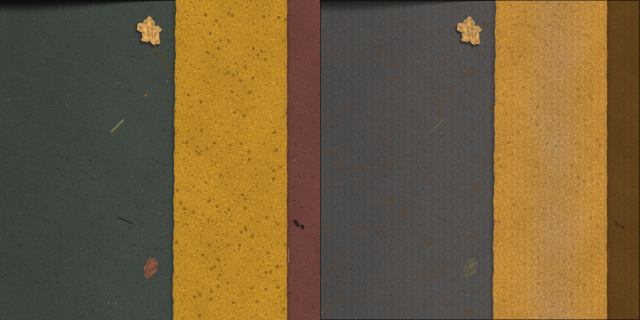
A Shadertoy shader for this texture:

```glsl
// Two painted-floor panels: grey, yellow and dark stripes with fallen leaves, the right one faded and woven.
const vec3 GREEN_GREY = vec3(0.245, 0.274, 0.248);
const vec3 WARM_GREY  = vec3(0.310, 0.300, 0.292);
const vec3 YELLOW     = vec3(0.735, 0.535, 0.150);
const vec3 AMBER      = vec3(0.750, 0.535, 0.215);
const vec3 FADED      = vec3(0.680, 0.520, 0.310);
const vec3 RED        = vec3(0.425, 0.255, 0.225);
const vec3 BROWN      = vec3(0.370, 0.255, 0.105);
const vec3 LEAF_TAN   = vec3(0.820, 0.620, 0.350);
const vec3 LEAF_RUST  = vec3(0.510, 0.320, 0.235);
const vec3 TWIG       = vec3(0.540, 0.470, 0.310);
const vec3 SOIL       = vec3(0.120, 0.105, 0.085);
const float STRIPE_TOP = 0.549;    // left edge of the yellow stripe at the top
const float STRIPE_LEAN = 0.009;   // how far that edge drifts left at the bottom
const float STRIPE_END = 0.897;
const float GRAIN_SCALE = 130.0;
const float WEAVE_SCALE = 48.0;

float hash(vec2 p) {
    vec3 q = fract(vec3(p.xyx) * 0.1031);
    q += dot(q, q.yzx + 33.33);
    return fract((q.x + q.y) * q.z);
}

// Cellular noise: x = distance to the nearest point, y = random id of its cell
vec2 cellular(vec2 p) {
    vec2 base = floor(p), best = vec2(9.0, 0.0);
    for (int j = -1; j <= 1; j++)
    for (int i = -1; i <= 1; i++) {
        vec2 c = base + vec2(i, j);
        float d = length(c + vec2(hash(c), hash(c + 71.7)) - p);
        if (d < best.x) best = vec2(d, hash(c + 19.3));
    }
    return best;
}

float speck(vec2 p, float rarity, float radius) {
    vec2 c = cellular(p);
    return (1.0 - smoothstep(radius * 0.4, radius, c.x)) * smoothstep(rarity, rarity + 0.08, c.y);
}

float blotch(vec2 p) {
    return (sin(p.x * 9.0 + 2.0 * sin(p.y * 7.0)) + sin(p.y * 13.0 + 2.0 * sin(p.x * 11.0))
          + sin(p.x * 31.0 + p.y * 23.0 + 2.0 * sin(p.y * 29.0))) / 3.0;
}

float cover(float d) {
    float aa = 0.8 / iResolution.y;
    return 1.0 - smoothstep(-aa, aa, d);
}

float segment(vec2 p, vec2 a, vec2 b, float halfWidth) {
    vec2 ab = b - a;
    float t = clamp(dot(p - a, ab) / dot(ab, ab), 0.0, 1.0);
    return length(p - a - ab * t) - halfWidth;
}

// Lobed leaf outline
float lobedLeaf(vec2 p) {
    float a = atan(p.y, p.x);
    return length(p) - 0.036 - 0.006 * sin(5.0 * a + 0.2) - 0.006 * cos(2.0 * a - 4.2)
         - 0.002 * sin(13.0 * a);
}

// Pointed leaf, the overlap of two circles
float pointedLeaf(vec2 p) {
    p = mat2(0.94, 0.34, -0.34, 0.94) * p;
    return length(vec2(abs(p.x) + 0.022, p.y)) - 0.041 + 0.002 * sin(p.y * 260.0);
}

void mainImage(out vec4 fragColor, in vec2 fragCoord) {
    vec2 p = fragCoord / iResolution.y;
    p.x *= 2.0 * iResolution.y / iResolution.x;
    float faded = step(1.0, p.x);
    vec2 q = vec2(p.x - faded, p.y);
    float mottling = blotch(p * 1.7);
    float grain = cellular(p * GRAIN_SCALE).x - 0.45;
    float fine = hash(floor(p * 256.0)) - 0.5;

    // Stripes
    float wobble = 0.0012 * sin(q.y * 47.0) + 0.0008 * sin(q.y * 131.0);
    float edge = STRIPE_TOP - STRIPE_LEAN * (1.0 - q.y) + wobble;
    float inYellow = cover(edge - q.x);
    float inDark = cover(STRIPE_END + 0.5 * wobble - q.x);
    vec3 ground = mix(GREEN_GREY, WARM_GREY, faded);
    ground *= 0.95 + 0.09 * smoothstep(0.0, 0.45, q.x) + 0.02 * mottling;
    float bleach = exp(-pow((q.x - 0.735) / 0.085, 2.0)) * (0.75 + 0.3 * mottling);
    vec3 paint = mix(YELLOW, mix(AMBER, FADED, clamp(bleach, 0.0, 1.0)), faded);
    paint *= 1.0 + 0.035 * mottling;
    vec3 col = mix(ground, paint, inYellow);
    col = mix(col, mix(RED, BROWN, faded) * (1.0 + 0.04 * mottling), inDark);
    float yellowOnly = inYellow * (1.0 - inDark);

    // Surface grain, pits, pale grit and woven ripple
    col *= 1.0 + grain * mix(0.09, 0.15, yellowOnly) + fine * 0.05;
    float pits = speck(p * 42.0, 0.80, 0.30) + 0.6 * speck(p * 85.0 + 7.0, 0.78, 0.40);
    col = mix(col, col * vec3(0.66, 0.66, 0.75), min(pits, 1.0) * mix(0.25, 0.7, yellowOnly) * (1.0 - 0.5 * faded));
    float grit = speck(p * 38.0 + 31.0, 0.95, 0.22);
    col = mix(col, vec3(0.58, 0.48, 0.40), grit * (1.0 - yellowOnly) * mix(0.45, 0.2, faded));
    float weave = sin(p.x * WEAVE_SCALE * 6.2832) * (0.6 + 0.4 * sin(p.y * WEAVE_SCALE * 5.0));
    col *= 1.0 + 0.03 * faded * weave;
    float rust = speck(p * 24.0 + 3.0, 0.82, 0.45) * faded * (1.0 - inYellow);
    col = mix(col, vec3(0.36, 0.27, 0.20), rust * 0.4);

    // Worn seams beside the yellow stripe
    col *= 1.0 - 0.22 * exp(-abs(q.x - edge + 0.004) * 280.0);
    col *= 1.0 - 0.20 * exp(-abs(q.x - STRIPE_END - 0.003) * 320.0);

    // Twigs and flecks
    float strength = mix(1.0, 0.35, faded);
    col = mix(col, TWIG, strength * cover(segment(q, vec2(0.349, 0.589), vec2(0.385, 0.625), 0.0025)));
    col = mix(col, SOIL, 0.75 * strength * cover(segment(q, vec2(0.370, 0.320), vec2(0.411, 0.302), 0.0018)));
    col = mix(col, SOIL, 0.8 * strength * cover(segment(q, vec2(0.917, 0.309), vec2(0.944, 0.290), 0.005 + 0.003 * sin(q.x * 300.0))));
    col = mix(col, LEAF_TAN, 0.5 * strength * cover(segment(q, vec2(0.902, 0.180), vec2(0.901, 0.225), 0.001)));
    col = mix(col, vec3(0.60, 0.34, 0.18), strength * cover(length(q - vec2(0.456, 0.703)) - 0.004));

    // Leaves with stem and soft shadows
    vec2 big = q - vec2(0.468, 0.902), small = q - vec2(0.471, 0.164);
    col = mix(col, SOIL, 0.55 * (1.0 - smoothstep(-0.006, 0.008, lobedLeaf(big + vec2(0.005, 0.007)))));
    float stem = segment(q, vec2(0.480, 0.865), vec2(0.531, 0.771), 0.0018);
    col = mix(col, vec3(0.36, 0.27, 0.13), cover(stem) * (1.0 - faded));
    float veins = 0.5 + 0.5 * sin(atan(big.y + 0.04, big.x - 0.008) * 19.0);
    float crinkle = cellular(q * 75.0).x;
    vec3 leaf = LEAF_TAN * (0.72 + 0.16 * veins + 0.38 * crinkle - 3.0 * big.x * big.y / 0.04 * 0.05);
    col = mix(col, leaf, cover(lobedLeaf(big)) * mix(1.0, 0.92, faded));
    vec3 rusty = mix(LEAF_RUST, vec3(0.40, 0.36, 0.28), faded) * (0.85 + 0.35 * crinkle);
    col = mix(col, rusty, cover(pointedLeaf(small)) * mix(0.95, 0.75, faded));

    // Shadow in the upper left corner and the thin border of the panels
    float reach = 0.045 * (1.0 - smoothstep(0.05, 0.55, q.x)) + 0.004;
    col *= 1.0 - mix(0.80, 0.55, faded) * (1.0 - smoothstep(0.0, reach, 1.0 - q.y)) * (1.0 - inYellow);
    float rim = min(min(q.x, 1.0 - q.x), min(q.y, 1.0 - q.y));
    col *= 1.0 - 0.45 * faded * (1.0 - smoothstep(0.001, 0.005, rim));
    fragColor = vec4(clamp(col, 0.0, 1.0), 1.0);
}
```
